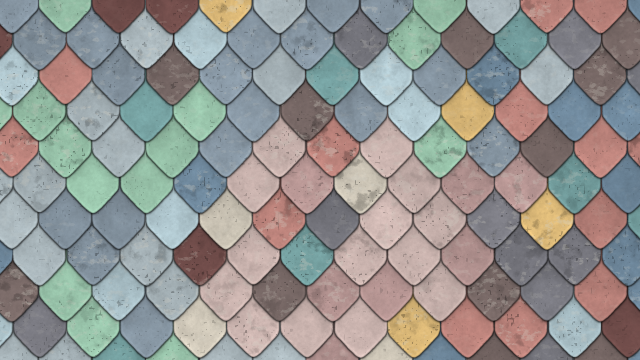
Write a WebGL 2 fragment shader that draws this pattern.

```glsl
#version 300 es
precision highp float;
uniform vec2 u_resolution;
out vec4 fragColor;

float hash(vec2 p) {
  vec3 q = fract(p.xyx * vec3(0.1031, 0.1030, 0.0973));
  q += dot(q, q.yzx + 33.33);
  return fract((q.x + q.y) * q.z);
}

float noise(vec2 p) {
  vec2 i = floor(p), f = fract(p);
  f = f * f * (3.0 - 2.0 * f);
  return mix(mix(hash(i), hash(i + vec2(1, 0)), f.x),
             mix(hash(i + vec2(0, 1)), hash(i + vec2(1, 1)), f.x), f.y);
}

float fbm(vec2 p) {
  float sum = 0.0, amp = 0.5;
  for (int i = 0; i < 5; i++) {
    sum += amp * noise(p);
    p = mat2(1.6, 1.2, -1.2, 1.6) * p + 7.3;
    amp *= 0.5;
  }
  return sum;
}

vec3 pick(float h, vec3 a, vec3 b, vec3 c, vec3 d) {
  return h < 0.25 ? a : h < 0.5 ? b : h < 0.75 ? c : d;
}

// Glaze colour: cool on the left and top, warm low in the middle, dark on the right
vec3 glaze(vec2 id, vec2 place) {
  float h = hash(id + 11.7), jitter = hash(id + 53.1) - 0.5, rare = hash(id + 87.9);
  vec3 cool = pick(h, vec3(0.69, 0.78, 0.81), vec3(0.60, 0.77, 0.67),
                   vec3(0.67, 0.72, 0.74), vec3(0.53, 0.59, 0.64));
  vec3 warm = pick(h, vec3(0.80, 0.71, 0.69), vec3(0.72, 0.59, 0.58),
                   vec3(0.82, 0.79, 0.73), vec3(0.74, 0.70, 0.68));
  vec3 dark = pick(h, vec3(0.48, 0.48, 0.51), vec3(0.47, 0.41, 0.40),
                   vec3(0.73, 0.51, 0.48), vec3(0.44, 0.54, 0.62));
  vec3 col = cool;
  if (length((place - vec2(0.55, 0.30)) / vec2(0.27, 0.31)) + 0.6 * jitter < 1.0) col = warm;
  if (place.x + 0.32 * jitter > 0.79 || rare > 0.88) col = dark;
  if (rare < 0.04) col = vec3(0.88, 0.74, 0.48);
  else if (rare < 0.06) col = vec3(0.44, 0.30, 0.29);
  else if (rare < 0.10) col = vec3(0.46, 0.63, 0.63);
  return col * (0.95 + 0.09 * hash(id + 29.3));
}

// Signed distance to a tile with a rounded lower tip at the origin
float tileDistance(vec2 q) {
  float bend = sqrt(q.x * q.x + 0.0072);
  float slope = 1.1 * q.x / bend;
  float lower = (1.1 * (bend - 0.085) - q.y) / sqrt(1.0 + slope * slope);
  float side = abs(q.x) - 0.491;
  float blend = max(0.06 - abs(lower - side), 0.0) / 0.06;
  return max(lower, side) + 0.015 * blend * blend;
}

// Mottling, pits, pale scuffs and dark stains
vec3 weather(vec3 col, vec2 p, vec2 id) {
  vec2 s = p + 37.0 * vec2(hash(id + 3.1), hash(id + 5.7));
  float wear = hash(id + 71.3);
  float cloud = fbm(s * 3.5);
  col *= 1.0 + 0.16 * (cloud - 0.5) + 0.10 * (fbm(s * 22.0) - 0.5);
  float pits = smoothstep(0.80, 0.93, noise(s * 25.0)) * smoothstep(0.35, 0.65, noise(s * 4.0));
  col *= 1.0 - (0.10 + 0.20 * wear) * pits;
  float scuff = smoothstep(0.56, 0.72, fbm(s * vec2(7.0, 10.0)));
  col = mix(col, vec3(0.82, 0.81, 0.77), 0.35 * wear * scuff);
  float stain = smoothstep(0.55, 0.75, fbm(s * 5.0 + 19.0));
  return col * (1.0 - 0.22 * wear * wear * stain);
}

void main() {
  const float pitch = 0.673;
  vec2 p = gl_FragCoord.xy / u_resolution.x * 11.96;
  float aa = 0.75 * 11.96 / u_resolution.x;
  float baseRow = floor(p.y / pitch - 0.08);
  float chip = 0.012 * (fbm(p * 14.0) - 0.5);
  vec3 col = vec3(0.30, 0.27, 0.26);

  // Lay rows upward so that each overlaps and shades the one below
  for (int i = -2; i <= 1; i++) {
    float row = baseRow + float(i);
    float shift = mod(row, 2.0) < 0.5 ? 0.74 : 0.22;
    float column = floor(p.x - shift + 0.5);
    vec2 id = vec2(column, row) + 40.0;
    vec2 tip = vec2(column + shift, (row + 0.08) * pitch);
    vec2 q = p - tip;
    q.y += 0.03 * (hash(id + 61.0) - 0.5);
    q.x += 0.03 * (hash(id + 17.0) - 0.5) * q.y;
    float d = tileDistance(q) + chip;

    float gap = max(d, 0.0);
    col *= 1.0 - 0.55 * exp(-gap * gap / 0.0007) - 0.13 * exp(-gap / 0.09);

    vec2 place = (tip + vec2(0.0, 0.6)) / vec2(11.96, 6.73);
    vec3 face = weather(glaze(id, place), p, id);
    face *= 1.0 + 0.07 * exp(-abs(d + 0.035) / 0.018);
    face *= 1.0 - 0.20 * smoothstep(-0.025, 0.0, d);
    col = mix(col, face, smoothstep(aa, -aa, d));
  }
  fragColor = vec4(clamp(col, 0.0, 1.0), 1.0);
}
```
